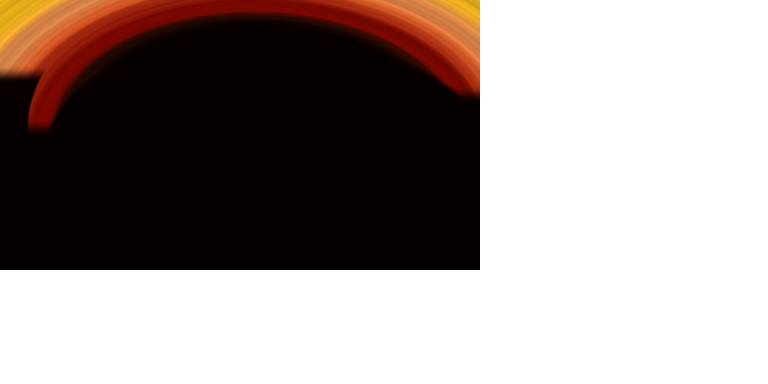
A Shadertoy shader for this background:

```glsl
// Glowing arch of streaked red, orange and gold light on a black panel beside white space.

// Soft step that rises around an edge, half a width on either side
float softEdge(float edge, float width, float x) {
    return smoothstep(edge - 0.5 * width, edge + 0.5 * width, x);
}

// Fire colour from the dark inner rim of the arch out to its gold corners
vec3 fireRamp(float r) {
    vec3 color = vec3(0.025, 0.0, 0.0);
    color = mix(color, vec3(0.15, 0.04, 0.01), smoothstep(0.84, 0.91, r));
    color = mix(color, vec3(0.46, 0.03, 0.0), smoothstep(0.90, 0.98, r));
    color = mix(color, vec3(0.66, 0.16, 0.06), smoothstep(1.01, 1.10, r));
    color = mix(color, vec3(0.80, 0.33, 0.14), smoothstep(1.09, 1.18, r));
    color = mix(color, vec3(0.86, 0.52, 0.29), smoothstep(1.16, 1.25, r));
    return mix(color, vec3(0.91, 0.68, 0.10), smoothstep(1.28, 1.42, r));
}

// Layered sines that run along the arch as fine brush streaks
float streaks(float r, float angle) {
    float sum = 0.0, frequency = 34.0, weight = 0.5;
    for (int i = 0; i < 4; i++) {
        float drift = 0.9 * sin(angle * 2.0 + float(i) * 1.7);
        sum += weight * sin(r * frequency + drift + float(i) * 2.3);
        frequency *= 1.9;
        weight *= 0.7;
    }
    return sum;
}

void mainImage(out vec4 fragColor, in vec2 fragCoord) {
    vec2 p = fragCoord / iResolution.y;
    float pixel = 1.0 / iResolution.y;

    // Elliptical coordinates around the centre of the arch
    vec2 q = (p - vec2(0.669, 0.628)) / vec2(0.573, 0.365);
    float angle = atan(q.x, q.y);
    float r = length(q) + 0.008 * sin(angle * 3.0 + 1.0);
    float rightSide = smoothstep(-0.2, 0.6, q.x);

    // Heights at which the bands fade out, for each leg
    float leftEnd = mix(0.79, 0.668, smoothstep(0.87, 0.96, r));
    leftEnd = mix(leftEnd, 0.807, smoothstep(1.04, 1.09, r));
    float rightEnd = mix(0.83, 0.755, smoothstep(0.87, 0.99, r));
    float legEnd = mix(leftEnd, rightEnd, rightSide);
    float glow = softEdge(legEnd, 0.045, p.y);

    // Streaked fire over a black ground with a faint violet corner
    float streak = streaks(r, angle);
    vec3 fire = fireRamp(r + 0.045 * rightSide * smoothstep(0.98, 1.08, r) + 0.014 * streak);
    fire *= 1.0 + 0.09 * streak;
    vec3 ground = vec3(0.025, 0.0, 0.0);
    ground.b += 0.02 * smoothstep(1.0, 1.25, p.x) * smoothstep(0.39, 0.34, p.y);
    vec3 color = mix(ground, fire, glow);

    // Black strip along the foot of the panel
    color *= softEdge(0.307, 2.0 * pixel, p.y);

    // White space to the right and below
    float panel = softEdge(1.25, pixel, 2.5 - p.x) * softEdge(0.297, pixel, p.y);
    fragColor = vec4(mix(vec3(1.0), color, panel), 1.0);
}
```
